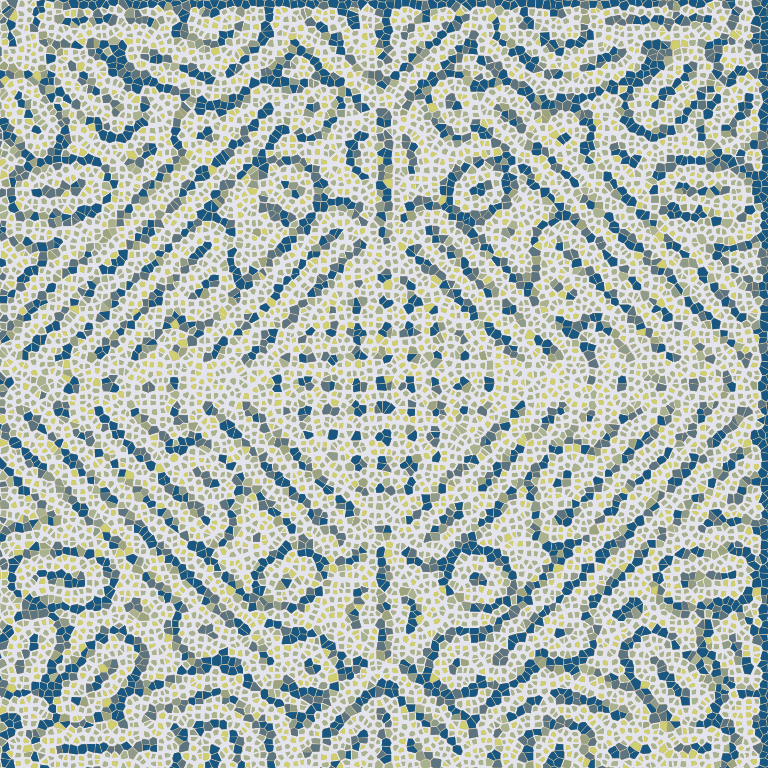
Reproduce this pattern procedurally as a Shadertoy shader.

```glsl
// A mosaic of Voronoi tiles over a mirrored labyrinth of stripes.
// Stripes are ripples of the distance to a few strokes in one quadrant;
// each tile reads the ripple at its site and takes its size and colour from it.

vec2 hash2(vec2 p) {
    vec3 v = fract(p.xyx * vec3(0.1031, 0.1030, 0.0973));
    v += dot(v, v.yzx + 33.33);
    return fract((v.xx + v.yz) * v.zy);
}

float gradientNoise(vec2 p) {
    vec2 i = floor(p), f = fract(p);
    vec2 u = f * f * f * (f * (f * 6.0 - 15.0) + 10.0);
    vec2 e = vec2(0.0, 1.0);
    float a = dot(hash2(i) * 2.0 - 1.0, f);
    float b = dot(hash2(i + e.yx) * 2.0 - 1.0, f - e.yx);
    float c = dot(hash2(i + e) * 2.0 - 1.0, f - e);
    float d = dot(hash2(i + 1.0) * 2.0 - 1.0, f - 1.0);
    return mix(mix(a, b, u.x), mix(c, d, u.x), u.y);
}

float stroke(vec2 p, float ax, float ay, float bx, float by) {
    vec2 a = vec2(ax, ay), ab = vec2(bx, by) - a;
    return length(p - a - ab * clamp(dot(p - a, ab) / dot(ab, ab), 0.0, 1.0));
}

// Ripple height, from -1 between stripes to 1 on them
float labyrinth(vec2 uv) {
    vec2 q = abs(uv - 0.5);
    vec2 warp = vec2(gradientNoise(uv * 14.0), gradientNoise(uv * 14.0 + 40.0));
    vec2 w = q + 0.012 * smoothstep(0.1, 0.5, q.y) * warp;

    // Diamond sides
    float d = stroke(w, 0.19, 0.02, 0.03, 0.18);
    d = min(d, stroke(w, 0.24, 0.02, 0.06, 0.20));
    d = min(d, stroke(w, 0.475, 0.03, 0.15, 0.36));
    d = min(d, stroke(w, 0.38, 0.03, 0.23, 0.18));
    // Ring on the axis and the chevron above it
    d = min(d, stroke(w, 0.0, 0.297, 0.004, 0.297));
    d = min(d, stroke(w, 0.0, 0.385, 0.10, 0.48));
    // Curls, each a short core with rings
    d = min(d, stroke(w, 0.225, 0.132, 0.245, 0.112));
    d = min(d, stroke(w, 0.115, 0.25, 0.13, 0.258));
    d = min(d, stroke(w, 0.228, 0.324, 0.238, 0.324));
    d = min(d, stroke(w, 0.092, 0.368, 0.10, 0.358));
    // Level bars at the sides, bent lines in the corners
    d = min(d, stroke(w, 0.39, 0.257, 0.45, 0.25));
    d = min(d, stroke(w, 0.30, 0.475, 0.42, 0.475));
    d = min(d, stroke(w, 0.147, 0.49, 0.152, 0.45));
    d = min(d, stroke(w, 0.155, 0.445, 0.20, 0.41));
    d = min(d, stroke(w, 0.22, 0.40, 0.31, 0.43));
    d = min(d, stroke(w, 0.35, 0.36, 0.40, 0.41));
    d = min(d, stroke(w, 0.475, 0.37, 0.45, 0.33));
    float f = cos(177.0 * d);

    // Straight lines on the upright axis
    float axis = smoothstep(0.18, 0.19, q.y) * smoothstep(0.36, 0.35, q.y)
        + smoothstep(0.41, 0.42, q.y);
    f = mix(f, cos(177.0 * q.x), axis * smoothstep(0.03, 0.018, q.x));

    // Breaks beside the level axis leave a row of spots
    f -= 0.9 * exp(-pow((q.y - 0.02) / 0.008, 2.0));

    // Lattice of spots in the middle
    vec2 lattice = cos(q * 183.0);
    f = mix(0.7 * (lattice.x + lattice.y), f, smoothstep(0.15, 0.18, q.x + q.y));

    // Uneven strength, weaker toward the level axis
    f += 0.5 * gradientNoise(uv * 24.0 + 9.0) - 0.1 * smoothstep(0.3, 0.0, q.y);

    // Solid rims: right, top and a paler left
    f = max(f, smoothstep(0.988, 0.993, uv.x));
    f = max(f, smoothstep(0.988, 0.993, uv.y) * smoothstep(0.44, 0.41, q.x));
    return max(f, 0.4 * smoothstep(0.01, 0.004, uv.x));
}

vec2 site(vec2 cell) {
    return cell + 0.1 + 0.8 * hash2(cell + 17.0);
}

void mainImage(out vec4 fragColor, in vec2 fragCoord) {
    const float tiles = 98.0;
    vec2 p = fragCoord / iResolution.xy * tiles;
    float pixel = tiles / iResolution.y;

    // Nearest site
    vec2 home = floor(p);
    float best = 9.0;
    for (int k = 0; k < 9; k++) {
        vec2 cell = floor(p) + vec2(k % 3, k / 3) - 1.0;
        vec2 r = site(cell) - p;
        if (dot(r, r) < best) { best = dot(r, r); home = cell; }
    }
    vec2 near = site(home);

    // Gauge of the tile: 0 at the site, 1 on its border
    float gauge = 0.0, reach = 0.5;
    for (int k = 0; k < 25; k++) {
        if (k == 12) continue;
        vec2 gap = site(home + vec2(k % 5, k / 5) - 2.0) - near;
        float g = 2.0 * dot(p - near, gap) / dot(gap, gap);
        if (g > gauge) { gauge = g; reach = 0.5 * length(gap); }
    }

    // Tile size and colour from the ripple at its site
    float f = labyrinth(near / tiles);
    vec2 chance = hash2(home + 71.0);
    float dense = smoothstep(-0.15, 0.7, f);
    float size = mix(0.53, 0.94, dense);
    float tone = f + 0.5 * (chance.x - 0.5);
    vec3 tile = mix(vec3(0.66, 0.70, 0.56), vec3(0.81, 0.81, 0.43), step(0.66, chance.y));
    if (tone > 0.40) tile = mix(tile, vec3(0.52, 0.57, 0.53), 0.7);
    if (tone > 0.56) tile = vec3(0.36, 0.45, 0.50);
    if (tone > 0.78) tile = vec3(0.09, 0.34, 0.51);

    // Pale ground, tan in the joints of stripes, thin warm outline, tile body
    float inside = (size - gauge) * reach;
    vec3 color = mix(vec3(0.895, 0.895, 0.935), vec3(0.80, 0.76, 0.70), smoothstep(0.7, 1.0, dense));
    vec3 outline = mix(tile, vec3(0.76, 0.70, 0.45), 0.5);
    color = mix(color, outline, smoothstep(-0.5 * pixel, 0.5 * pixel, inside));
    color = mix(color, tile, smoothstep(-0.5 * pixel, 0.5 * pixel, inside - 0.04));
    fragColor = vec4(color, 1.0);
}
```
